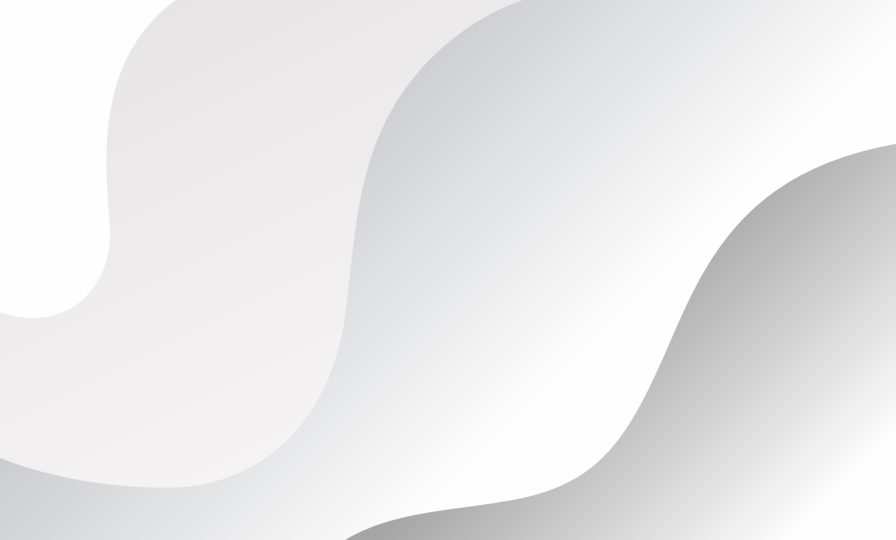
Write a Shadertoy shader that draws this background.

```glsl
// Soft grey paper layers with flowing wavy edges, each shaded by a diagonal gradient.

const int STEPS = 24;
const vec2 EMPTY_EDGE = vec2(1e3, 1.0);

// An edge holds (nearest distance, side); side flips for each piece above p.
vec2 addLine(vec2 edge, vec2 p, vec2 a, vec2 b) {
    vec2 ab = b - a;
    vec2 ap = p - a;
    float along = clamp(dot(ap, ab) / dot(ab, ab), 0.0, 1.0);
    edge.x = min(edge.x, length(ap - ab * along));
    if ((a.x > p.x) != (b.x > p.x) && ab.y * ap.x / ab.x > ap.y) edge.y = -edge.y;
    return edge;
}

vec2 bezier(vec2 a, vec2 b, vec2 c, vec2 d, float t) {
    float u = 1.0 - t;
    return u * u * u * a + 3.0 * u * u * t * b + 3.0 * u * t * t * c + t * t * t * d;
}

vec2 addCurve(vec2 edge, vec2 p, vec2 a, vec2 b, vec2 c, vec2 d) {
    vec2 from = a;
    for (int i = 1; i <= STEPS; i++) {
        vec2 to = bezier(a, b, c, d, float(i) / float(STEPS));
        edge = addLine(edge, p, from, to);
        from = to;
    }
    return edge;
}

// Smooth mask of the area below and to the right of an edge
float coverage(vec2 edge, float pixel) {
    return clamp(0.5 - edge.x * edge.y / pixel, 0.0, 1.0);
}

// Linear gradient measured along a direction from the top left corner
vec3 shade(vec2 p, vec2 direction, float start, float end, vec3 dark, vec3 light) {
    float s = dot(vec2(p.x, 1.0 - p.y), direction);
    return mix(dark, light, clamp((s - start) / (end - start), 0.0, 1.0));
}

// Layer outlines, with straight tails running off the canvas
vec2 backEdge(vec2 p) {
    vec2 start = vec2(0.0, 0.422), waist = vec2(0.203, 0.589), end = vec2(0.325, 1.0);
    vec2 edge = addLine(EMPTY_EDGE, p, vec2(-0.2, 0.48), start);
    edge = addCurve(edge, p, start, vec2(0.126, 0.379), vec2(0.214, 0.470), waist);
    edge = addCurve(edge, p, waist, vec2(0.190, 0.732), vec2(0.186, 0.896), end);
    return addLine(edge, p, end, vec2(1.95, 1.87));
}

vec2 middleEdge(vec2 p) {
    vec2 start = vec2(0.0, 0.152), trough = vec2(0.325, 0.097);
    vec2 rise = vec2(0.636, 0.394), bend = vec2(0.703, 0.751), end = vec2(0.968, 1.0);
    vec2 edge = addLine(EMPTY_EDGE, p, vec2(-0.2, 0.22), start);
    edge = addCurve(edge, p, start, vec2(0.097, 0.113), vec2(0.216, 0.095), trough);
    edge = addCurve(edge, p, trough, vec2(0.481, 0.104), vec2(0.602, 0.212), rise);
    edge = addCurve(edge, p, rise, vec2(0.654, 0.513), vec2(0.654, 0.636), bend);
    edge = addCurve(edge, p, bend, vec2(0.747, 0.857), vec2(0.844, 0.957), end);
    return addLine(edge, p, end, vec2(1.95, 1.43));
}

vec2 frontEdge(vec2 p) {
    vec2 start = vec2(0.639, 0.0), shelf = vec2(0.931, 0.071);
    vec2 rise = vec2(1.234, 0.351), end = vec2(1.662, 0.734);
    vec2 edge = addLine(EMPTY_EDGE, p, vec2(-0.2, -0.3), start);
    edge = addCurve(edge, p, start, vec2(0.725, 0.052), vec2(0.833, 0.054), shelf);
    edge = addCurve(edge, p, shelf, vec2(1.104, 0.097), vec2(1.158, 0.177), rise);
    edge = addCurve(edge, p, rise, vec2(1.303, 0.511), vec2(1.374, 0.684), end);
    return addLine(edge, p, end, vec2(1.95, 0.784));
}

void mainImage(out vec4 fragColor, in vec2 fragCoord) {
    // Canvas height is one unit
    vec2 p = fragCoord / iResolution.y;
    float pixel = 1.2 / iResolution.y;
    vec2 diagonal = vec2(1.0);
    vec3 white = vec3(0.997);

    // Gradients of the three layers
    vec3 backColor = shade(p, vec2(0.5, 1.0), 0.0, 1.08,
                           vec3(0.897, 0.889, 0.893), vec3(0.960, 0.952, 0.956));
    vec3 middleColor = shade(p, diagonal, 0.866, 1.753, vec3(0.800, 0.804, 0.816), white);
    vec3 frontColor = shade(p, diagonal, 1.688, 2.468, vec3(0.647), white);

    // Stack from back to front
    vec3 color = mix(white, backColor, coverage(backEdge(p), pixel));
    color = mix(color, middleColor, coverage(middleEdge(p), pixel));
    color = mix(color, frontColor, coverage(frontEdge(p), pixel));
    fragColor = vec4(color, 1.0);
}
```
